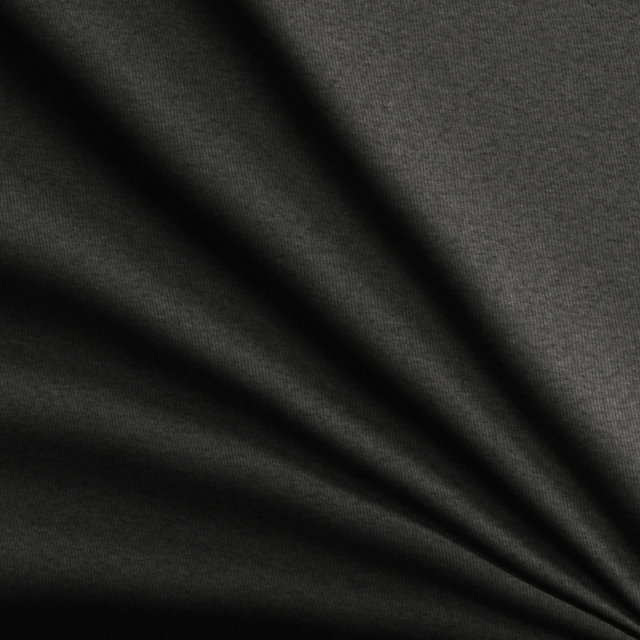
Reproduce this texture procedurally as a WebGL 2 fragment shader.

```glsl
#version 300 es
precision highp float;
// Dark heathered jersey cloth gathered into soft folds that fan from the lower right.

uniform vec2 u_resolution;
out vec4 fragColor;

const int FOLDS = 5;

// Fold lines: heights at x = 0, 1/3, 2/3 and 1, from the top fold down.
const vec4 CREST[FOLDS] = vec4[](
    vec4(1.612, 1.150, 0.705, 0.300),
    vec4(1.091, 0.759, 0.430, 0.069),
    vec4(0.676, 0.474, 0.245, 0.017),
    vec4(0.402, 0.306, 0.167, -0.005),
    vec4(0.155, 0.102, 0.046, -0.061));
const vec4 TROUGH[FOLDS] = vec4[](
    vec4(1.500, 1.030, 0.572, 0.147),
    vec4(0.960, 0.630, 0.336, 0.034),
    vec4(0.557, 0.401, 0.195, 0.004),
    vec4(0.310, 0.225, 0.102, -0.040),
    vec4(0.040, 0.026, -0.024, -0.107));

// Brightness of crest, trough and the shelf below, at the left and right sides.
const vec3 TONE_LEFT[FOLDS] = vec3[](
    vec3(0.23, 0.03, 0.165), vec3(0.215, 0.025, 0.145),
    vec3(0.215, 0.04, 0.115), vec3(0.185, 0.065, 0.13),
    vec3(0.17, 0.03, 0.03));
const vec3 TONE_RIGHT[FOLDS] = vec3[](
    vec3(0.34, 0.035, 0.13), vec3(0.25, 0.025, 0.075),
    vec3(0.23, 0.025, 0.05), vec3(0.20, 0.025, 0.075),
    vec3(0.11, 0.03, 0.03));

const float PLAIN_TONE = 0.255;
const vec3 CLOTH_TINT = vec3(1.0, 0.995, 0.98);

vec2 hash2(vec2 p) {
    vec3 q = fract(p.xyx * vec3(0.1031, 0.1030, 0.0973));
    q += dot(q, q.yzx + 33.33);
    return fract((q.xx + q.yz) * q.zy);
}

// Cubic through four evenly spaced heights.
float lineHeight(vec4 h, float x) {
    float s = 3.0 * x, a = s - 1.0, b = s - 2.0, c = s - 3.0;
    return dot(h, vec4(-a * b * c / 6.0, s * b * c / 2.0, -s * a * c / 2.0, s * a * b / 6.0));
}

// Soft transition from 0 at the upper line to 1 at the lower line.
float descend(float upper, float lower, float y) {
    float t = clamp((upper - y) / max(upper - lower, 0.002), 0.0, 1.0);
    return t * t * (3.0 - 2.0 * t);
}

float foldShade(vec2 p) {
    float shade = PLAIN_TONE;
    float above = lineHeight(CREST[0], p.x) + 0.24;
    for (int i = 0; i < FOLDS; i++) {
        float crest = lineHeight(CREST[i], p.x);
        float trough = lineHeight(TROUGH[i], p.x);
        float nextCrest = i + 1 < FOLDS ? lineHeight(CREST[min(i + 1, FOLDS - 1)], p.x) : trough - 0.1;
        float shelf = mix(trough, nextCrest, 0.62);
        float floorEnd = mix(trough, shelf, 0.12);
        vec3 tone = mix(TONE_LEFT[i], TONE_RIGHT[i], p.x);
        shade = mix(shade, tone.x, descend(above, crest, p.y));
        shade = mix(shade, tone.y, descend(crest, mix(crest, trough, 0.96), p.y));
        shade = mix(shade, tone.z, descend(floorEnd, shelf, p.y));
        above = shelf;
    }
    return shade;
}

// Cellular noise: centred flecks with a random weight per cell.
float flecks(vec2 p) {
    vec2 cell = floor(p), f = fract(p);
    float sum = 0.0;
    for (int j = -1; j <= 1; j++)
        for (int i = -1; i <= 1; i++) {
            vec2 offset = vec2(i, j);
            vec2 rnd = hash2(cell + offset + 17.0);
            vec2 d = offset + rnd - f;
            float weight = hash2(cell + offset + 71.0).x - 0.5;
            sum += weight * exp(-3.5 * dot(d, d));
        }
    return sum;
}

// Fine slanted ribs, faded where they are too fine to resolve.
float ribs(vec2 p, float count) {
    float phase = count * (p.x + 0.16 * p.y) + 0.35 * sin(31.0 * p.y + 9.0 * p.x);
    return sin(6.2832 * phase) * (1.0 - smoothstep(0.45, 0.65, fwidth(phase)));
}

void main() {
    vec2 p = gl_FragCoord.xy / u_resolution;

    // Slow waver keeps the fold edges from looking ruled.
    vec2 soft = p + 0.002 * sin(vec2(19.0, 23.0) * p.yx + vec2(0.0, 1.7));
    float shade = foldShade(soft);

    // Heathered yarn: streaks along the rows, with broken knit ribs across them.
    vec2 rows = vec2(p.x, p.y + 0.14 * p.x);
    float streaks = flecks(rows * vec2(105.0, 260.0));
    float fibres = flecks(rows * vec2(290.0, 400.0) + 40.0);
    float weave = 0.27 * streaks + 0.36 * fibres
                + ribs(p, 195.0) * (0.10 + 0.12 * streaks);
    shade *= 1.0 + weave;

    fragColor = vec4(CLOTH_TINT * shade, 1.0);
}
```
